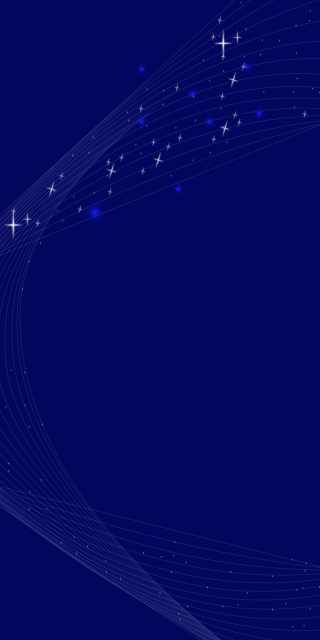
This background is drawn by a WebGL 2 fragment shader. Its source:

```glsl
#version 300 es
precision highp float;
// Navy night background with a woven ribbon of fine pale lines that sweeps
// around the left side, plus cross-shaped stars and soft blue glows.
// Lines are families of curves y(x) or x(y); sparkles are hashed per cell.
uniform vec2 u_resolution;
out vec4 fragColor;

// The canvas spans 384 x 768 units, with y pointing down.
const vec2 CANVAS = vec2(384.0, 768.0);
const float LINES = 15.0;

float hash(vec2 p) {
    return fract(sin(dot(p, vec2(127.1, 311.7))) * 43758.545);
}

float stroke(float d, float px) {
    return 1.0 - smoothstep(0.0, 0.4 + 0.65 * px, abs(d));
}

// Fan of arcs from the left edge to the right edge.
// Each range holds the height of the first and last line.
float fan(vec2 p, vec2 left, vec2 right, float bulge, float px) {
    float s = p.x / CANVAS.x, sum = 0.0;
    for (float i = 0.0; i < LINES; i++) {
        float t = i / (LINES - 1.0);
        float y0 = mix(left.x, left.y, t);
        float y1 = mix(right.x, right.y, t * (2.0 - t));
        float b = bulge * 16.0 * t * (1.0 - t);
        float y = mix(y0, y1, s) + b * s * (1.0 - s);
        float slope = (y1 - y0 + b * (1.0 - 2.0 * s)) / CANVAS.x;
        sum += stroke((p.y - y) / sqrt(1.0 + slope * slope), px);
    }
    return sum;
}

// Left bend: a parabola inside, a wide hyperbola outside.
float innerBend(float y) {
    float h = y - 380.0;
    return 24.0 + (h < 0.0 ? 0.0026 : 0.0016) * h * h;
}

float bendX(float y, float t) {
    float a = 1.094 * (258.0 - y), b = 1.5 * (y - 608.0);
    float outer = 0.5 * (a + b + length(vec2(a - b, 120.0)));
    return mix(innerBend(y), outer, pow(t, 1.4));
}

float bend(vec2 p, float px) {
    float sum = 0.0;
    for (float i = 0.0; i < LINES; i++) {
        float t = i / (LINES - 1.0);
        float x = bendX(p.y, t);
        float slope = bendX(p.y + 1.0, t) - x;
        sum += stroke((p.x - x) / sqrt(1.0 + slope * slope), px);
    }
    return sum * smoothstep(90.0, 190.0, p.y);
}

// Four-pointed star with thin tapering arms and a small bright core.
float star(vec2 d, float size, float tilt, float px) {
    d = mat2(cos(tilt), -sin(tilt), sin(tilt), cos(tilt)) * d;
    vec2 a = abs(d), arm = max(1.0 - a / (size * vec2(0.65, 1.0)), 0.0);
    float w = 0.3 + 0.03 * size + 0.3 * px;
    vec2 thin = exp(-a * a / (w * w));
    float core = exp(-dot(d, d) / (0.012 * size * size + 0.5));
    return max(max(arm.x * thin.y, arm.y * thin.x), core);
}

// True where the ribbon covers a point.
bool inRibbon(vec2 c) {
    bool top = c.y < 302.0 - 0.4 * c.x;
    bool side = c.x < innerBend(c.y) + 8.0 && c.y < 640.0;
    bool base = c.y > 583.0 + 0.25 * c.x;
    bool within = c.y > 262.0 - 0.92 * c.x && c.y < 606.0 + 0.667 * c.x;
    return within && (top || side || base);
}

// Small sparkles, one candidate per cell; neighbours keep arms unclipped.
float sparkles(vec2 p, float px) {
    float sum = 0.0;
    for (int k = 0; k < 9; k++) {
        vec2 cell = floor(p / 20.0) + vec2(k % 3 - 1, k / 3 - 1);
        vec2 c = (cell + 0.15 + 0.7 * vec2(hash(cell), hash(cell + 41.0))) * 20.0;
        float pick = hash(cell + 87.0);
        if (!inRibbon(c) || pick > (c.y < 310.0 ? 0.5 : 0.36)) continue;
        float big = step(pick, 0.1) * step(c.y, 310.0);
        sum += star(p - c, mix(1.8, 5.5, big), 0.2, px) * mix(0.38, 0.6, big);
    }
    return sum;
}

void main() {
    vec2 uv = gl_FragCoord.xy / u_resolution;
    vec2 p = vec2(uv.x, 1.0 - uv.y) * CANVAS;
    float px = CANVAS.x / u_resolution.x;

    // Ribbon
    float web = fan(p, vec2(258, 306), vec2(-94, 150), -55.0, px)
              + fan(p, vec2(608, 584), vec2(864, 680), 48.0, px)
              + bend(p, px);
    vec3 color = mix(vec3(0.008, 0.022, 0.36), vec3(0.55, 0.58, 0.78), min(web * 0.14, 0.27));

    // Blue glows: centre and radius
    vec3 glows[8] = vec3[](vec3(170, 83, 4), vec3(231, 113, 4), vec3(296, 80, 4),
        vec3(311, 136, 4), vec3(251, 146, 4), vec3(170, 146, 4),
        vec3(214, 227, 4), vec3(114, 255, 7));
    for (int i = 0; i < 8; i++) {
        float r = length(p - glows[i].xy) / glows[i].z;
        color = mix(color, vec3(0.08, 0.12, 1.0), 0.6 * exp(-r * r * 2.0) + 0.38 * exp(-r * 1.1));
    }

    // Star pairs: two large upright ones, then five tilted ones
    float light = sparkles(p, px);
    for (float i = 0.0; i < 2.0; i++) {
        vec2 d = p - mix(vec2(268, 52), vec2(16, 270), i);
        light += star(d, 18.0, 0.0, px) + 0.75 * star(d - vec2(17, -7), 9.0, 0.0, px);
    }
    vec2 pairs[5] = vec2[](vec2(280, 96), vec2(270, 154), vec2(190, 192), vec2(134, 205), vec2(62, 227));
    for (int i = 0; i < 5; i++) {
        vec2 d = p - pairs[i];
        light += 0.8 * star(d, 11.0, 0.3, px) + 0.55 * star(d - vec2(12, -16), 6.0, 0.3, px);
    }
    fragColor = vec4(mix(color, vec3(1.0), min(light, 1.0)), 1.0);
}
```
